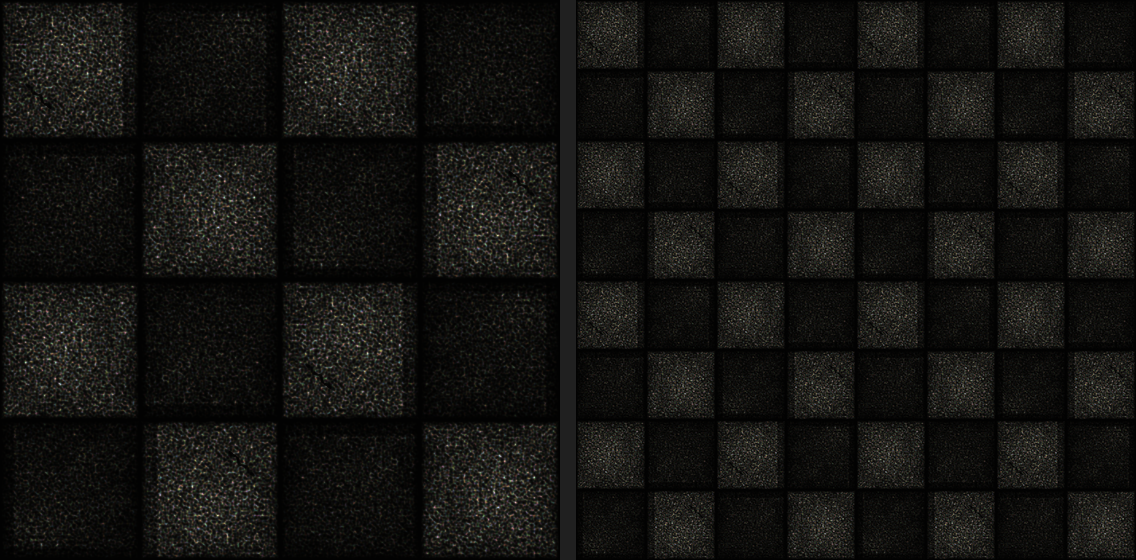
Left, the tile; right, the same tile 2 across and 2 down.
Reproduce this texture procedurally as a Shadertoy shader.

```glsl
const float TILES = 4.0;             // tiles across and down
const float GROUT = 0.045;           // half width of the soft joint, in tiles
const float RIDGE_WIDTH = 0.013;
const float GRAIN_CELLS = 52.0;      // noise cells per tile, whole numbers
const float STROKE_CELLS = 33.0;
const float MOTTLE_CELLS = 6.0;
const float GRAIN_CONTRAST = 1.75;
const float CHROMA = 0.36;
const vec3 GROUT_COLOUR = vec3(0.008, 0.008, 0.006);
const vec3 LIGHT_STONE = vec3(0.119, 0.117, 0.101);
const vec3 DARK_STONE = vec3(0.047, 0.046, 0.039);
const vec2 CRACK_START = vec2(0.11, 0.46);
const vec2 CRACK_END = vec2(0.38, 0.23);

// Four kinds of tile: ridge position in x and y (-1 for none), glow centre and strength
const vec2 RIDGE[4] = vec2[4](vec2(0.86, -1.0), vec2(0.885, 0.895), vec2(-1.0), vec2(0.06, 0.125));
const vec3 GLOW[4] = vec3[4](vec3(0.52, 0.60, 0.35), vec3(0.72, 0.78, 0.60),
                             vec3(0.42, 0.54, 0.35), vec3(0.33, 0.38, 0.30));

float hash(vec3 p) {
    p = fract(p * vec3(0.1031, 0.1030, 0.0973));
    p += dot(p, p.yzx + 33.33);
    return fract((p.x + p.y) * p.z);
}

float cornerSlope(vec2 cell, vec2 offset, float period, float seed) {
    float angle = 6.2832 * hash(vec3(mod(cell, period), seed));
    return dot(vec2(cos(angle), sin(angle)), offset);
}

// Gradient noise that wraps after one tile
float noise(vec2 p, float period, float seed) {
    p *= period;
    vec2 i = floor(p), f = p - i;
    vec2 u = f * f * f * (f * (f * 6.0 - 15.0) + 10.0);
    vec2 e = vec2(1.0, 0.0);
    float low = mix(cornerSlope(i, f, period, seed),
                    cornerSlope(i + e, f - e, period, seed), u.x);
    float high = mix(cornerSlope(i + e.yx, f - e.yx, period, seed),
                     cornerSlope(i + 1.0, f - 1.0, period, seed), u.x);
    return mix(low, high, u.y);
}

float segmentDistance(vec2 p, vec2 a, vec2 b) {
    vec2 along = b - a;
    return length(p - a - along * clamp(dot(p - a, along) / dot(along, along), 0.0, 1.0));
}

// Pale line with a dark groove beside it; the rim beyond is dimmer
float ridgeShade(float x, float position, float wear) {
    float outward = (x - position) * sign(position - 0.5);
    float line = exp(-pow(outward / RIDGE_WIDTH, 2.0));
    float groove = exp(-pow((outward - 2.5 * RIDGE_WIDTH) / RIDGE_WIDTH, 2.0));
    float rim = smoothstep(0.0, 3.0 * RIDGE_WIDTH, outward);
    return (1.0 - 0.28 * rim) * (1.0 + wear * (0.65 * line - 0.4 * groove));
}

void mainImage(out vec4 fragColor, in vec2 fragCoord) {
    vec2 grid = fragCoord / iResolution.xy * TILES;
    vec2 cell = mod(floor(grid), TILES);
    vec2 p = fract(grid);

    // Every other row is the row above turned by half a turn
    float row = TILES - 1.0 - cell.y;
    float column = cell.x;
    if (mod(row, 2.0) > 0.5) {
        p = 1.0 - p;
        column = TILES - 1.0 - column;
    }
    int kind = int(mod(column + 2.0 * floor(row / 2.0), 4.0));
    bool isLight = kind % 2 == 0;
    float seed = 17.0 * float(kind) + 3.0;

    // Fine grain with short slanted strokes, over broad mottling
    float mottle = noise(p, MOTTLE_CELLS, seed) + 0.5 * noise(p, 2.0 * MOTTLE_CELLS, seed + 1.0);
    vec2 warp = 0.012 * vec2(noise(p, 16.0, seed + 2.0), noise(p, 16.0, seed + 3.0));
    float grain = noise(p, GRAIN_CELLS, seed + 4.0)
                + 0.7 * noise(p + warp, STROKE_CELLS, seed + 5.0)
                + 0.5 * noise(p + p.yx * vec2(1.0, 0.0), STROKE_CELLS, seed + 6.0);
    vec3 tint = vec3(noise(p, GRAIN_CELLS, seed + 7.0),
                     0.5 * noise(p, GRAIN_CELLS, seed + 8.0),
                     noise(p, GRAIN_CELLS, seed + 9.0));

    // Stone, brighter around the worn spot
    vec3 stone = isLight ? LIGHT_STONE : DARK_STONE;
    vec3 glow = GLOW[kind];
    vec2 toGlow = p - glow.xy;
    float shade = 0.95 + glow.z * exp(-dot(toGlow, toGlow) * 16.0) + 0.35 * mottle;
    shade *= exp(GRAIN_CONTRAST * grain);

    // Raised frame lines, fading along their length
    float wear = smoothstep(-0.35, 0.3, mottle) * smoothstep(0.03, 0.13, min(p.x, p.y))
               * smoothstep(0.03, 0.13, 1.0 - max(p.x, p.y));
    vec2 lineWear = isLight ? vec2(0.8) : vec2(max(wear, 0.45), max(wear, 0.5));
    shade *= ridgeShade(p.x, RIDGE[kind].x, lineWear.x);
    shade *= ridgeShade(p.y, RIDGE[kind].y, lineWear.y);

    // Broken diagonal crack on one kind
    if (kind == 0) {
        float crack = segmentDistance(p + 0.05 * noise(p, 14.0, 91.0), CRACK_START, CRACK_END);
        float broken = smoothstep(-0.2, 0.15, noise(p, 11.0, 92.0));
        shade *= 1.0 - 0.8 * broken * (1.0 - smoothstep(0.006, 0.02, crack));
    }

    // Grimy edges and soft dark joints
    vec2 border = min(p, 1.0 - p);
    float edge = min(border.x, border.y);
    float grime = mix(isLight ? 0.65 : 0.5, 1.0, smoothstep(0.0, 0.24, edge + 0.05 * mottle));
    float joint = smoothstep(0.1 * GROUT, GROUT, edge + 0.008 * mottle);
    vec3 surface = stone * shade * grime * exp(CHROMA * 2.0 * tint);
    fragColor = vec4(mix(GROUT_COLOUR, surface, joint), 1.0);
}
```
